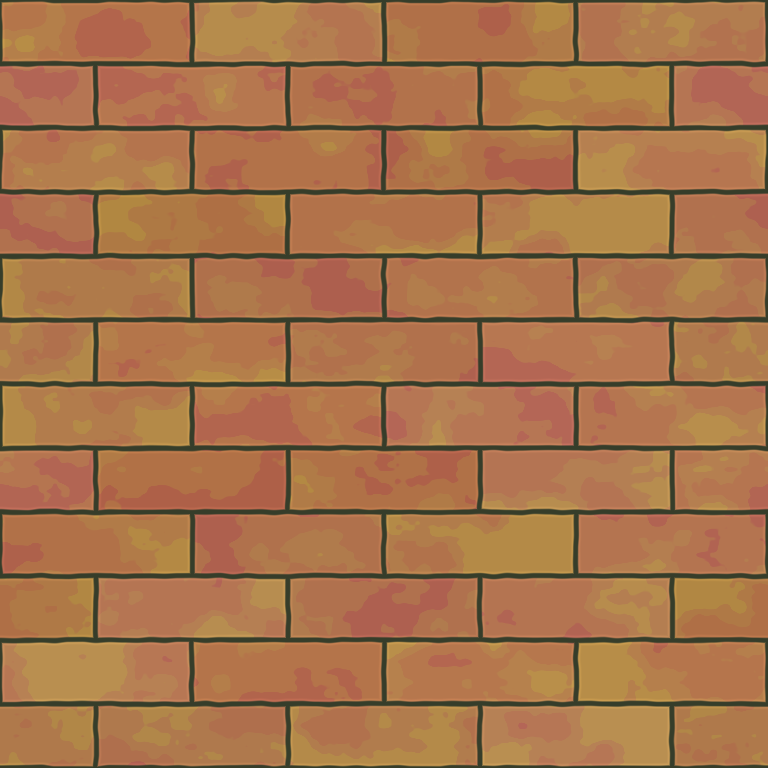
Reproduce this texture procedurally as a Shadertoy shader.

```glsl
const vec2 BRICKS = vec2(4.0, 12.0);   // repeats across and down
const float JOINT_HALF = 0.0033;
const float JOINT_SOFT = 0.0014;
const float CORNER_RADIUS = 0.002;
const float RIM_WIDTH = 0.0045;
const float WOBBLE = 0.0022;

const vec3 MORTAR = vec3(0.21, 0.24, 0.165);
const vec3 RED    = vec3(0.69, 0.385, 0.31);
const vec3 ORANGE = vec3(0.70, 0.45, 0.30);
const vec3 TAN    = vec3(0.70, 0.49, 0.30);
const vec3 OCHRE  = vec3(0.71, 0.545, 0.285);

float hash(vec2 cell, float seed) {
    vec3 p = fract(vec3(cell, seed) * vec3(0.1031, 0.1030, 0.0973));
    p += dot(p, p.yzx + 33.33);
    return fract((p.x + p.y) * p.z);
}

// Value noise that wraps after period cells
float wrappedNoise(vec2 p, vec2 period, float seed) {
    vec2 cell = floor(p);
    vec2 f = fract(p);
    f = f * f * (3.0 - 2.0 * f);
    vec2 a = mod(cell, period);
    vec2 b = mod(cell + 1.0, period);
    return mix(mix(hash(a, seed), hash(vec2(b.x, a.y), seed), f.x),
               mix(hash(vec2(a.x, b.y), seed), hash(b, seed), f.x), f.y);
}

float wrappedFbm(vec2 uv, vec2 period, float seed) {
    float sum = 0.0;
    float weight = 0.54;
    for (int octave = 0; octave < 4; octave++) {
        sum += weight * wrappedNoise(uv * period, period, seed);
        period *= 2.0;
        seed += 61.0;
        weight *= 0.5;
    }
    return sum;
}

// Running bond: xy = wrapped brick index, zw = position inside the brick
vec4 brickCell(vec2 uv, vec2 count) {
    vec2 p = uv * count;
    p.x += 0.5 * (1.0 - mod(floor(p.y), 2.0));
    return vec4(mod(floor(p), count), fract(p));
}

// Distance inward from the edge of a rounded brick
float brickInset(vec2 local, vec2 size, float radius) {
    vec2 q = abs(local - 0.5) * size - 0.5 * size + radius;
    return radius - length(max(q, 0.0)) - min(max(q.x, q.y), 0.0);
}

// Flat clay colours separated by smoothed thresholds
vec3 clayColor(float tone, float blur) {
    vec3 color = mix(RED, ORANGE, smoothstep(-blur, blur, tone - 0.29));
    color = mix(color, TAN, smoothstep(-blur, blur, tone - 0.52));
    return mix(color, OCHRE, smoothstep(-blur, blur, tone - 0.66));
}

void mainImage(out vec4 fragColor, in vec2 fragCoord) {
    vec2 uv = fragCoord / iResolution.xy;
    float pixel = 1.0 / min(iResolution.x, iResolution.y);

    // Slightly uneven joints
    vec2 bend = vec2(wrappedNoise(uv * 56.0, vec2(56.0), 301.0),
                     wrappedNoise(uv * 56.0, vec2(56.0), 302.0)) - 0.5;
    vec4 brick = brickCell(uv + WOBBLE * bend, BRICKS);
    float seed = 1.0 + brick.x + BRICKS.x * brick.y;

    // Blotches, shifted in tone from brick to brick
    float tone = wrappedFbm(uv, vec2(14.0, 18.0), seed)
               + 0.36 * (hash(brick.xy, 401.0) - 0.5);
    vec3 color = clayColor(tone, max(0.006, 4.0 * pixel));
    color += 0.035 * (hash(brick.xy, 402.0) - 0.5);
    color.b += 0.04 * (hash(brick.xy, 403.0) - 0.5);

    // Pale rim and dark joint
    float inset = brickInset(brick.zw, 1.0 / BRICKS, CORNER_RADIUS) - JOINT_HALF;
    float rim = 1.0 - smoothstep(0.0, RIM_WIDTH, inset);
    color *= 1.0 + 0.13 * rim;
    float soft = max(JOINT_SOFT, 0.75 * pixel);
    color = mix(MORTAR, color, smoothstep(-soft, soft, inset));

    fragColor = vec4(color, 1.0);
}
```
